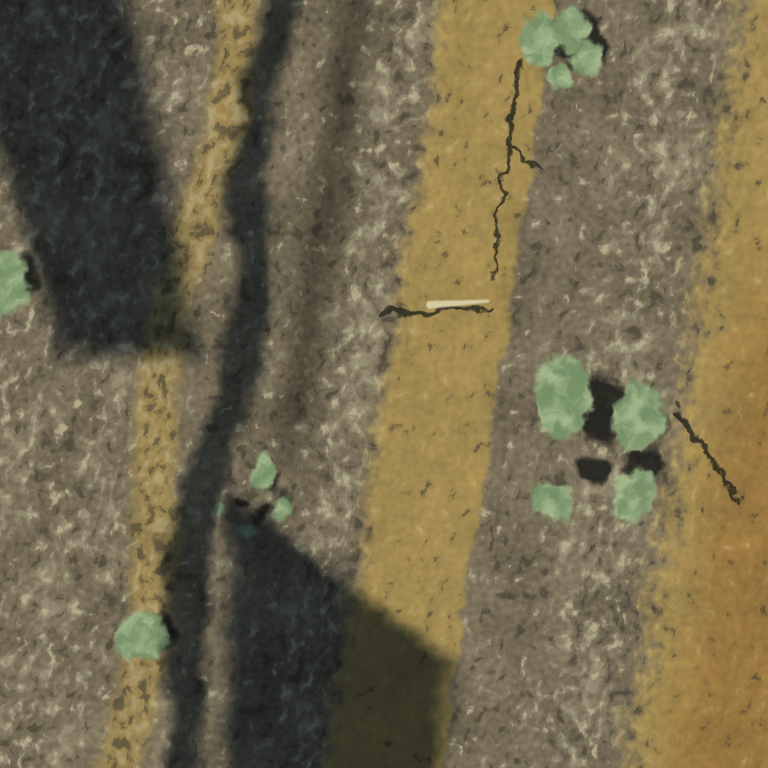
A WebGL 1 fragment shader for this texture:

```glsl
precision highp float;
// Sunlit furrowed bark: grey ridges, ochre grooves, cast shadows, cracks and small pale green leaves.
uniform vec2 u_resolution;

const vec3 BARK = vec3(0.47, 0.43, 0.345);
const vec3 BARK_DARK = vec3(0.29, 0.27, 0.22);
const vec3 FLAKE = vec3(0.59, 0.56, 0.46);
const vec3 PALE = vec3(0.72, 0.69, 0.55);
const vec3 OCHRE = vec3(0.63, 0.54, 0.32);
const vec3 AMBER = vec3(0.59, 0.46, 0.25);
const vec3 LEAF = vec3(0.46, 0.56, 0.40);
const vec3 LEAF_LIGHT = vec3(0.64, 0.71, 0.54);
const vec3 GAP = vec3(0.11, 0.11, 0.10);
const vec3 SHADE_TINT = vec3(0.34, 0.39, 0.46);

vec2 hashGradient(vec2 cell) {
  vec3 h = fract(cell.xyx * vec3(0.1031, 0.1030, 0.0973));
  h += dot(h, h.yzx + 33.33);
  float angle = 6.2832 * fract((h.x + h.y) * h.z);
  return vec2(cos(angle), sin(angle));
}

float gradientNoise(vec2 p) {
  vec2 i = floor(p), f = fract(p);
  vec2 w = f * f * f * (f * (f * 6.0 - 15.0) + 10.0);
  vec2 e = vec2(1.0, 0.0);
  float a = dot(hashGradient(i), f);
  float b = dot(hashGradient(i + e.xy), f - e.xy);
  float c = dot(hashGradient(i + e.yx), f - e.yx);
  float d = dot(hashGradient(i + e.xx), f - e.xx);
  return 1.4 * mix(mix(a, b, w.x), mix(c, d, w.x), w.y);
}

float fbm(vec2 p) {
  float sum = 0.0, gain = 0.55;
  for (int i = 0; i < 4; i++) {
    sum += gain * gradientNoise(p);
    p = p * 2.03 + 17.3;
    gain *= 0.5;
  }
  return sum;
}

float inside(float dist, float blur) { return 1.0 - smoothstep(-blur, blur, dist); }

float bump(float x, float centre, float width) {
  float t = (x - centre) / width;
  return exp(-t * t);
}

float segment(vec2 p, vec2 a, vec2 b, float width) {
  vec2 ab = b - a;
  float t = clamp(dot(p - a, ab) / dot(ab, ab), 0.0, 1.0);
  return inside(length(p - a - ab * t) - width * (1.0 - 0.6 * t), 0.002);
}

float blob(vec2 p, vec2 centre, vec2 radius, float blur) {
  return inside((length((p - centre) / radius) - 1.0) * radius.x, blur);
}

// Ring of ragged leaves, each with a dark gap on its lit side
vec3 addLeaves(vec3 base, vec2 p, vec2 centre, float spread, float size, float turn) {
  float gap = 0.0, leaf = 0.0;
  for (int i = 0; i < 4; i++) {
    float k = float(i), angle = turn - 1.4 * k;
    vec2 c = centre + spread * vec2(cos(angle), sin(angle));
    vec2 radius = size * (1.0 - 0.1 * k) * vec2(0.85, 1.2 - 0.15 * k);
    gap = max(gap, blob(p, mix(c, centre, 0.4) + size * vec2(0.8, 0.35), radius * 0.8, 0.006));
    leaf = max(leaf, blob(p, c, radius, 0.004));
  }
  float mottle = smoothstep(-0.35, 0.45, fbm(p * 38.0 + turn));
  return mix(mix(base, GAP, 0.85 * gap), mix(LEAF, LEAF_LIGHT, mottle), leaf);
}

void main() {
  vec2 p = gl_FragCoord.xy / min(u_resolution.x, u_resolution.y);
  vec2 wander = vec2(fbm(p * 10.0), fbm(p * 10.0 + 31.0));
  vec2 ragged = vec2(fbm(p * 42.0 + 5.0), fbm(p * 42.0 + 71.0));
  vec2 w = p + 0.016 * wander + 0.008 * ragged;

  // Position across the leaning ridges
  float s = w.x - 0.15 * (p.y - 0.5);
  vec2 q = vec2(s, p.y * 0.75);
  float coarse = fbm(q * 16.0);
  float grain = fbm(q * 62.0 + 9.0);
  float fine = gradientNoise(p * 115.0);

  // Grey ridges with pale flakes and dark pits
  float flaky = bump(s, 0.465, 0.05) + bump(s, 0.82, 0.055) + 0.7 * inside(s - 0.2, 0.05);
  float flake = smoothstep(0.08, 0.42, grain + 0.35 * coarse + 0.26 * flaky - 0.08);
  vec3 col = BARK * (1.0 + 0.22 * coarse + 0.13 * fine);
  col = mix(col, FLAKE, 0.85 * flake);
  col = mix(col, PALE, 0.8 * smoothstep(0.34, 0.62, grain + 0.2 * fine + 0.16 * flaky));
  col = mix(col, BARK_DARK, 0.75 * smoothstep(0.16, 0.5, -grain - 0.3 * coarse));
  col *= 1.0 - 0.35 * bump(s, 0.39, 0.025) * smoothstep(0.3, 0.5, p.y);

  // Ochre grooves
  float middle = smoothstep(0.485, 0.52, s + 0.02 * grain) * inside(s - 0.648, 0.005);
  float right = smoothstep(0.865, 0.925, s + 0.05 * grain);
  float left = inside(abs(s - 0.225 - 0.02 * sin(p.y * 9.0)) - 0.028, 0.012);
  float amber = right * smoothstep(0.9, 1.0, s) * smoothstep(0.85, 0.4, p.y);
  vec3 groove = mix(OCHRE, AMBER, clamp(amber + 0.35 * coarse, 0.0, 1.0));
  groove *= 1.0 + 0.13 * coarse + 0.12 * grain + 0.05 * fine;
  groove = mix(groove, PALE, 0.45 * smoothstep(0.3, 0.6, grain + 0.3 * left));
  groove = mix(groove, BARK_DARK, 0.6 * smoothstep(0.3, 0.55, -grain + 0.25 * left));
  col = mix(col, groove, max(max(middle, right), 0.85 * left));

  // Jagged cracks and a pale twig
  vec2 j = p + 0.02 * wander + 0.014 * ragged;
  float crack = segment(j, vec2(0.675, 0.92), vec2(0.645, 0.64), 0.004);
  crack = max(crack, segment(j, vec2(0.50, 0.59), vec2(0.64, 0.60), 0.005));
  crack = max(crack, segment(j, vec2(0.88, 0.47), vec2(0.97, 0.35), 0.005));
  crack = max(crack, segment(j, vec2(0.66, 0.81), vec2(0.70, 0.78), 0.004));
  col = mix(col, GAP, 0.75 * crack);
  col = mix(col, PALE * 1.15, segment(p, vec2(0.56, 0.603), vec2(0.635, 0.608), 0.005));

  // Leaf clusters
  vec2 l = p + 0.014 * wander + 0.012 * ragged;
  col = addLeaves(col, l, vec2(0.765, 0.41), 0.08, 0.044, 2.0);
  col = addLeaves(col, l, vec2(0.73, 0.93), 0.033, 0.03, 2.6);
  col = addLeaves(col, l, vec2(0.325, 0.345), 0.04, 0.018, 1.2);
  col = addLeaves(col, l, vec2(0.19, 0.17), 0.015, 0.024, 3.0);
  col = addLeaves(col, l, vec2(0.0, 0.625), 0.02, 0.026, 1.0);

  // Cast shadows and the deep furrow
  float upper = max(w.x - 0.37 + 0.2 * p.y, max(0.24 - 0.3 * p.y - w.x, 0.535 - w.y));
  float lower = max(w.y - 0.59 + 0.77 * w.x, max(0.295 - w.x, s - 0.645));
  float furrow = abs(s - 0.295 - 0.018 * sin(p.y * 11.0 + 1.5)) - 0.026 - 0.02 * wander.y;
  float shade = max(inside(upper, 0.025), inside(lower, 0.022));
  shade = max(shade, 0.95 * inside(furrow, 0.014));
  col *= mix(vec3(1.0), SHADE_TINT, shade);

  gl_FragColor = vec4(clamp(col, 0.0, 1.0), 1.0);
}
```
